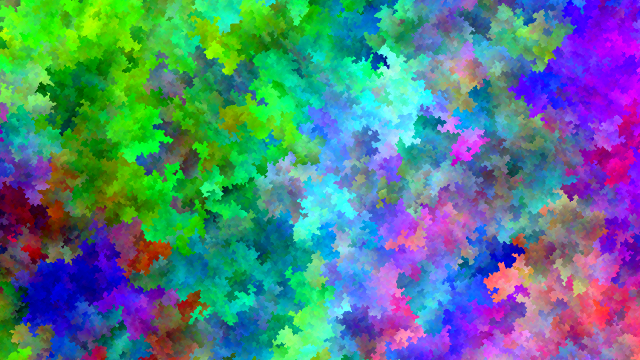
Reproduce this background procedurally as a WebGL 2 fragment shader.

```glsl
#version 300 es
precision highp float;
// Ragged clouds of saturated colour, grown from cells nested within cells.
// Each fine cell joins a coarser one, so patch borders become fractal; every
// level shifts the lookup into a smooth colour field and adds its own tint.

uniform vec2 u_resolution;
out vec4 fragColor;

const int   LEVELS       = 6;
const float FINEST_SIZE  = 0.008;  // cell size, in canvas heights
const float SIZE_RATIO   = 2.05;   // growth of cells per level
const float WARP         = 0.22;   // bending of borders, in cell sizes
const float SHIFT        = 0.75;   // lookup shift, in cell sizes
const float STRAY_SHARE  = 0.14;   // share of cells shifted much farther
const float STRAY_FACTOR = 3.0;
const float TINT         = 0.75;   // tint per square root of cell size
const int   WAVES        = 5;
const float WAVE_FREQ    = 8.0;
const float WAVE_AMP     = 0.13;
const float SATURATION   = 1.14;
const int   SAMPLES      = 2;      // antialiasing samples per axis

// Broad colour field: five columns, rows from bottom to top.
const int COLUMNS = 5;
const int ROWS = 3;
const vec3 FIELD[15] = vec3[15](
    vec3(0.22, 0.38, 0.26), vec3(0.27, 0.68, 0.20), vec3(0.16, 0.78, 0.62),
    vec3(0.80, 0.58, 0.52), vec3(0.86, 0.20, 0.76),
    vec3(0.17, 0.12, 0.23), vec3(0.34, 0.36, 0.20), vec3(0.17, 0.70, 0.73),
    vec3(0.64, 0.34, 0.62), vec3(0.57, 0.16, 0.80),
    vec3(0.36, 0.64, 0.10), vec3(0.27, 0.74, 0.18), vec3(0.18, 0.82, 0.22),
    vec3(0.17, 0.27, 0.74), vec3(0.43, 0.20, 0.88));

// Integer hash giving three values in 0..1.
vec3 hash3(vec2 cell, int seed) {
    uvec3 v = uvec3(ivec3(ivec2(cell) + 4096, seed));
    v = v * 1664525u + 1013904223u;
    for (int i = 0; i < 2; i++) {
        v.x += v.y * v.z;
        v.y += v.z * v.x;
        v.z += v.x * v.y;
        v ^= v >> 16u;
    }
    return vec3(v >> 16u) / 65535.0;
}

// Cellular noise: id of the nearest cell and its centre.
vec2 nearestCell(vec2 p, int level, out vec2 centre) {
    vec2 base = floor(p);
    vec2 id = base;
    float nearest = 1e3;
    for (int y = -1; y <= 1; y++) {
        for (int x = -1; x <= 1; x++) {
            vec2 cell = base + vec2(x, y);
            vec2 point = cell + hash3(cell, level).xy;
            vec2 d = point - p;
            float dist = dot(d, d);
            if (dist < nearest) {
                nearest = dist;
                id = cell;
                centre = point;
            }
        }
    }
    return id;
}

// Smooth blend of the broad field.
vec3 fieldColour(vec2 uv) {
    vec2 g = clamp(uv, 0.0, 0.9999) * vec2(COLUMNS - 1, ROWS - 1);
    vec2 f = smoothstep(0.0, 1.0, fract(g));
    int k = int(g.x) + COLUMNS * int(g.y);
    return mix(mix(FIELD[k], FIELD[k + 1], f.x),
               mix(FIELD[k + COLUMNS], FIELD[k + COLUMNS + 1], f.x), f.y);
}

// Layered sines, with a separate phase for each channel.
vec3 colourWaves(vec2 p) {
    vec3 sum = vec3(0.0);
    float freq = WAVE_FREQ;
    float amp = WAVE_AMP;
    for (int i = 0; i < WAVES; i++) {
        float angle = 2.4 * float(i) + 0.6;
        vec2 dir = vec2(cos(angle), sin(angle));
        p += 0.6 / freq * sin(freq * p.yx + angle);
        sum += amp * sin(freq * dot(p, dir) + vec3(0.0, 2.2, 4.5) * (angle + 0.5));
        freq *= 1.7;
        amp *= 0.78;
    }
    return sum;
}

vec3 smokeColour(vec2 p, float aspect) {
    vec2 q = p;
    vec2 lookup = p;
    vec3 tint = vec3(0.0);
    float size = FINEST_SIZE;
    for (int level = 0; level < LEVELS; level++) {
        q += WARP * size * sin(q.yx * 4.0 / size + vec2(0.7, 2.9));
        vec2 centre;
        vec2 id = nearestCell(q / size, level, centre);
        q = centre * size;
        vec3 move = hash3(id, level + 32);
        float reach = move.z < STRAY_SHARE ? STRAY_FACTOR : 1.0;
        lookup += SHIFT * reach * size * (move.xy - 0.5);
        tint += TINT * sqrt(size) * (hash3(id, level + 64) - 0.5);
        size *= SIZE_RATIO;
    }
    vec3 c = fieldColour(lookup / vec2(aspect, 1.0)) + colourWaves(lookup) + tint;
    float grey = dot(c, vec3(0.3, 0.5, 0.2));
    return clamp(mix(vec3(grey), c, SATURATION), 0.0, 1.0);
}

void main() {
    vec3 sum = vec3(0.0);
    for (int i = 0; i < SAMPLES * SAMPLES; i++) {
        vec2 offset = (vec2(i % SAMPLES, i / SAMPLES) + 0.5) / float(SAMPLES) - 0.5;
        vec2 p = (gl_FragCoord.xy + offset) / u_resolution.y;
        sum += smokeColour(p, u_resolution.x / u_resolution.y);
    }
    fragColor = vec4(sum / float(SAMPLES * SAMPLES), 1.0);
}
```
